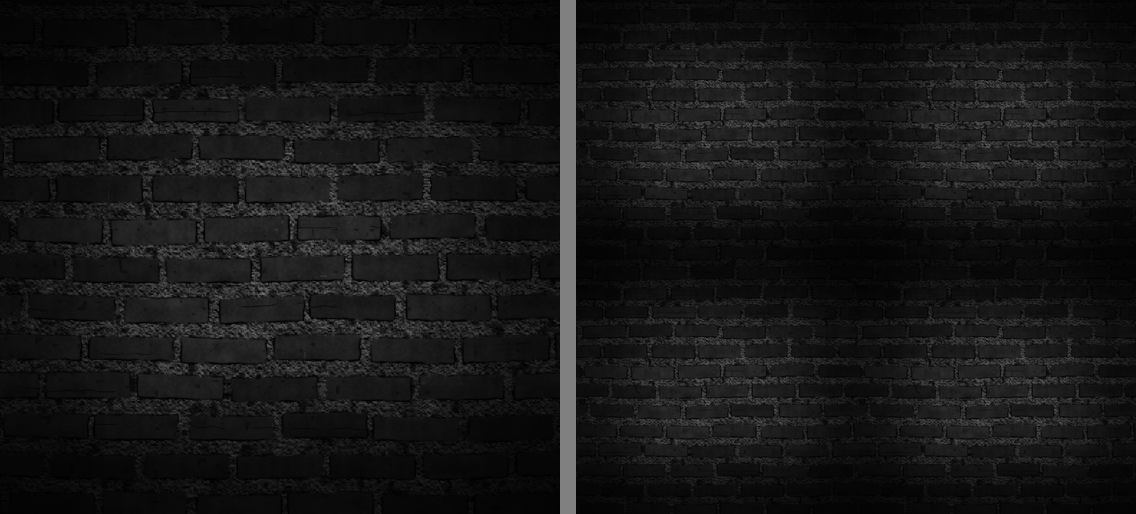
Left, the tile; right, the same tile 2 across and 2 down.
Write a WebGL 1 fragment shader that draws this texture.

```glsl
precision highp float;
// Dark brick wall: slim worn bricks in staggered rows, set in thick gritty mortar.
// Each brick is a jittered rounded box with a ragged edge and a dark groove around it;
// all noise wraps over the canvas, and a smooth periodic falloff darkens the borders.

uniform vec2 u_resolution;

#define COLUMNS 6.0
#define ROWS 13.0
#define STAGGER (7.0 / 13.0)
#define JOINT 0.0165
#define BRICK_HEIGHT 0.047
#define CORNER 0.004
#define BRICK_TONE 0.132
#define MORTAR_TONE 0.196
#define GROOVE_WIDTH 0.0021
#define ROW_SAG 0.010
#define FALLOFF vec2(0.80, 1.25)

float hash(vec2 p) {
  return fract(sin(dot(p, vec2(127.1, 311.7))) * 43758.5453);
}

// Value noise with a whole number of cells across the canvas.
float noise(vec2 uv, vec2 cells) {
  vec2 p = uv * cells;
  vec2 i = floor(p);
  vec2 f = p - i;
  f = f * f * (3.0 - 2.0 * f);
  vec2 a = floor(mod(i + 0.5, cells));
  vec2 b = floor(mod(i + 1.5, cells));
  return mix(mix(hash(a), hash(vec2(b.x, a.y)), f.x),
             mix(hash(vec2(a.x, b.y)), hash(b), f.x), f.y);
}

float grit(vec2 uv) {
  return 0.55 * noise(uv, vec2(210.0, 194.0)) + 0.45 * noise(uv, vec2(390.0, 358.0));
}

float roundedBox(vec2 p, vec2 halfSize) {
  vec2 q = abs(p) - halfSize + CORNER;
  return length(max(q, 0.0)) + min(max(q.x, q.y), 0.0) - CORNER;
}

float mortarTone(vec2 uv, float grain) {
  float relief = grain - grit(uv + vec2(0.0007, 0.0028));
  float lumps = noise(uv, vec2(34.0, 31.0));
  float hollows = smoothstep(0.66, 0.93, noise(uv, vec2(76.0, 70.0)));
  float tone = 1.0 + 1.4 * (grain - 0.5) + 1.15 * relief;
  return MORTAR_TONE * max(tone, 0.1) * (0.76 + 0.48 * lumps) * (1.0 - 0.6 * hollows);
}

float brickTone(vec2 uv, vec2 p, vec2 id, float grain) {
  // Base tone, soft vertical ripples, blotches and fine grain.
  float tone = BRICK_TONE * mix(0.76, 1.16, hash(id + 31.0));
  float ripples = noise(uv, vec2(88.0, 22.0)) - 0.5;
  float blotches = noise(uv, vec2(25.0, 46.0)) - 0.5;
  tone *= 1.0 + 0.22 * ripples + 0.30 * blotches + 0.34 * (grain - 0.5);

  // Horizontal crack on some bricks.
  float crackY = (hash(id + 47.0) - 0.5) * 0.025
               + (noise(uv, vec2(50.0, 12.0)) - 0.5) * 0.006;
  float crack = 1.0 - smoothstep(0.0003, 0.0019, abs(p.y - crackY));
  crack *= step(0.78, hash(id + 53.0)) * smoothstep(0.35, 0.65, noise(uv, vec2(31.0, 9.0)));

  // Dark pits and rare pale chips.
  float pits = smoothstep(0.86, 0.97, noise(uv, vec2(93.0, 85.0)));
  float chips = smoothstep(0.955, 0.99, noise(uv, vec2(103.0, 67.0)));
  return tone * (1.0 - 0.5 * crack) * (1.0 - 0.4 * pits) + 0.06 * chips;
}

void main() {
  vec2 uv = gl_FragCoord.xy / u_resolution;
  float aspect = u_resolution.x / u_resolution.y;
  float aa = 1.0 / u_resolution.y;

  // Wavy, staggered rows; ids wrap so opposite edges agree.
  float y = (uv.y + (noise(uv, vec2(5.0, 7.0)) - 0.5) * ROW_SAG) * ROWS + 0.3;
  float row = floor(mod(floor(y) + 0.5, ROWS));
  float x = uv.x * COLUMNS + row * STAGGER + 0.24 * (hash(vec2(row, 7.0)) - 0.5);
  vec2 id = vec2(floor(mod(floor(x) + 0.5, COLUMNS)), row);

  // Brick outline with its own shift, size and tilt.
  vec2 cell = vec2(aspect / COLUMNS, 1.0 / ROWS);
  vec2 p = (fract(vec2(x, y)) - 0.5) * cell;
  p += (vec2(hash(id + 3.0), hash(id + 11.0)) - 0.5) * vec2(0.007, 0.006);
  p.y += p.x * (hash(id + 17.0) - 0.5) * 0.035;
  vec2 size = vec2(cell.x - JOINT, BRICK_HEIGHT);
  size -= vec2(hash(id + 19.0), hash(id + 23.0)) * vec2(0.006, 0.004);
  float grain = grit(uv);
  float d = roundedBox(p, 0.5 * size);
  d += (noise(uv, vec2(70.0, 64.0)) - 0.5) * 0.0032 + (grain - 0.5) * 0.0028;

  // Brick face over mortar.
  float face = 1.0 - smoothstep(-aa, aa, d);
  float tone = mix(mortarTone(uv, grain), brickTone(uv, p, id, grain), face);

  // Patchy groove, deepest below and beside the brick; faint lit rim on top.
  float g = (d - 0.0013) / GROOVE_WIDTH;
  float upper = smoothstep(0.3, 0.5, p.y / size.y);
  float wear = smoothstep(0.15, 0.7, noise(uv, vec2(39.0, 36.0)));
  tone *= 1.0 - exp(-g * g) * mix(0.3, 0.95, wear) * (1.0 - 0.35 * upper);
  float rim = smoothstep(-0.005, -0.002, d) * face * upper;
  tone += 0.022 * rim * noise(uv, vec2(60.0, 20.0));

  // Periodic darkening toward the borders, with a broad bright middle.
  vec2 edge = pow(0.5 + 0.5 * cos(6.28318 * uv), vec2(2.3));
  tone *= exp(-dot(edge, FALLOFF));
  gl_FragColor = vec4(vec3(max(tone, 0.0)), 1.0);
}
```
